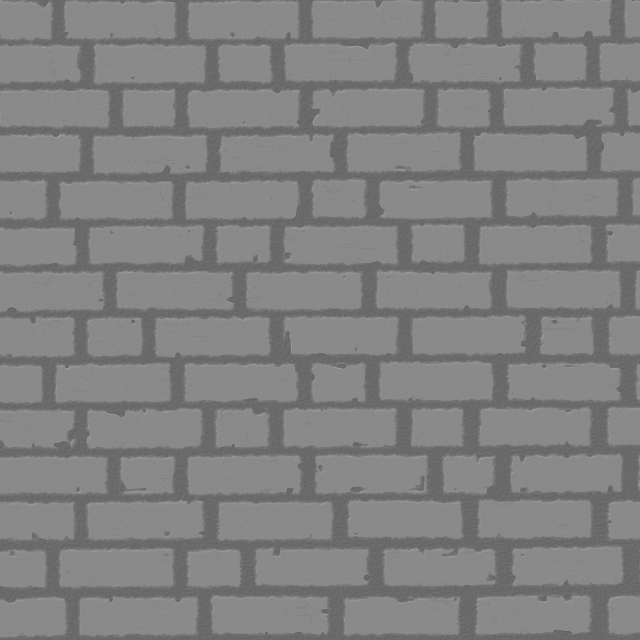
Write a Shadertoy shader that draws this texture map.

```glsl
// Per course, top to bottom: first joint position, stretcher length, header slots as bits
const float firstJoint[14] = float[14](70., 105., 139., 104., 64., 99., 132., 97., 59., 97., 136., 97., 63., 87.);
const float stretcher[14] = float[14](148.3, 149.5, 149.3, 152.2, 151.4, 152.7, 155.5, 153.7, 153.4, 153.2, 152.7, 155.7, 153.4, 158.);
const int headerBits[14] = int[14](16, 36, 18, 0, 8, 20, 0, 34, 8, 20, 18, 0, 4, 0);

float hash(vec2 p) {
    return fract(sin(dot(p, vec2(127.1, 311.7))) * 43758.5);
}

float noise(vec2 p) {
    vec2 cell = floor(p), f = fract(p);
    f = f * f * (3.0 - 2.0 * f);
    return mix(mix(hash(cell), hash(cell + vec2(1, 0)), f.x),
               mix(hash(cell + vec2(0, 1)), hash(cell + 1.0), f.x), f.y);
}

float roundedBox(vec2 p, vec2 halfSize, float radius) {
    vec2 q = abs(p) - halfSize + radius;
    return length(max(q, 0.0)) + min(max(q.x, q.y), 0.0) - radius;
}

// Signed distance to the nearest brick, negative inside
float brickDistance(vec2 p) {
    float d = 1e3;
    int base = int(floor((p.y - 20.0) / 55.0));
    for (int k = 0; k < 2; k++) {
        int r = clamp(base + k, 0, 13);
        float row = float(r);
        float midY = 24.0 + 55.0 * row - 5.0 * (1.0 - pow(abs(row / 6.5 - 1.0), 6.0));
        midY -= 3.0 * (p.x / 768.0 - 0.5);
        float left = firstJoint[r] - stretcher[r];
        for (int i = 0; i < 7; i++) {
            bool isHeader = ((headerBits[r] >> i) & 1) == 1;
            float span = stretcher[r] * (isHeader ? 0.53 : 1.0);
            float gap = 17.5 + 7.0 * left * row / (768.0 * 13.0);
            vec2 id = vec2(float(i), row);
            vec2 q = p - vec2(left + 0.5 * span, midY + 2.0 * hash(id) - 1.0);
            q.y += q.x * 0.02 * (hash(id + 31.0) - 0.5);
            vec2 halfSize = vec2(0.5 * (span - gap), 21.8 + 0.8 * (hash(id + 57.0) - 0.5));
            d = min(d, roundedBox(q, halfSize, 3.0));
            left += span;
        }
    }
    // Ragged edges and occasional chips
    d += 2.6 * (noise(p * 0.11) - 0.5) + 2.0 * (noise(p * 0.35) - 0.5);
    return d + 8.0 * smoothstep(0.82, 0.97, noise(p * 0.075 + 40.0));
}

float edgeHeight(float d) {
    return smoothstep(1.8, -1.8, d);
}

void mainImage(out vec4 fragColor, in vec2 fragCoord) {
    vec2 uv = fragCoord / iResolution.xy;
    vec2 p = vec2(uv.x, 1.0 - uv.y) * 768.0;
    float soft = max(0.8, 530.0 / iResolution.y);
    float d = brickDistance(p);
    float inside = smoothstep(soft, -soft, d);

    // Sandy mortar, embossed from the upper left
    float grain = noise(p * 0.42) - noise(p * 0.42 - vec2(0.4, 0.6));
    float mortar = mix(0.415, 0.47, smoothstep(3.5, 0.5, d)) + 0.035 * grain;

    // Smooth brick face with pores and faint scratches
    float face = 0.54 + 0.012 * (noise(p * 0.6 + 9.0) - 0.5);
    face -= 0.05 * smoothstep(0.94, 0.99, noise(p * 0.27 + 70.0));
    float scratch = abs(noise(p * vec2(0.025, 0.2)) - 0.5);
    face -= 0.025 * smoothstep(0.035, 0.0, scratch) * smoothstep(0.62, 0.8, noise(p * 0.03));

    // Broken highlight on upper edges, gentle shade on lower ones
    float slope = edgeHeight(d) - edgeHeight(brickDistance(p - vec2(0.8, 1.5)));
    float relief = 0.09 * max(slope, 0.0) * noise(p * 0.15 + 20.0) + 0.025 * min(slope, 0.0);

    fragColor = vec4(vec3(mix(mortar, face, inside) + relief), 1.0);
}
```
